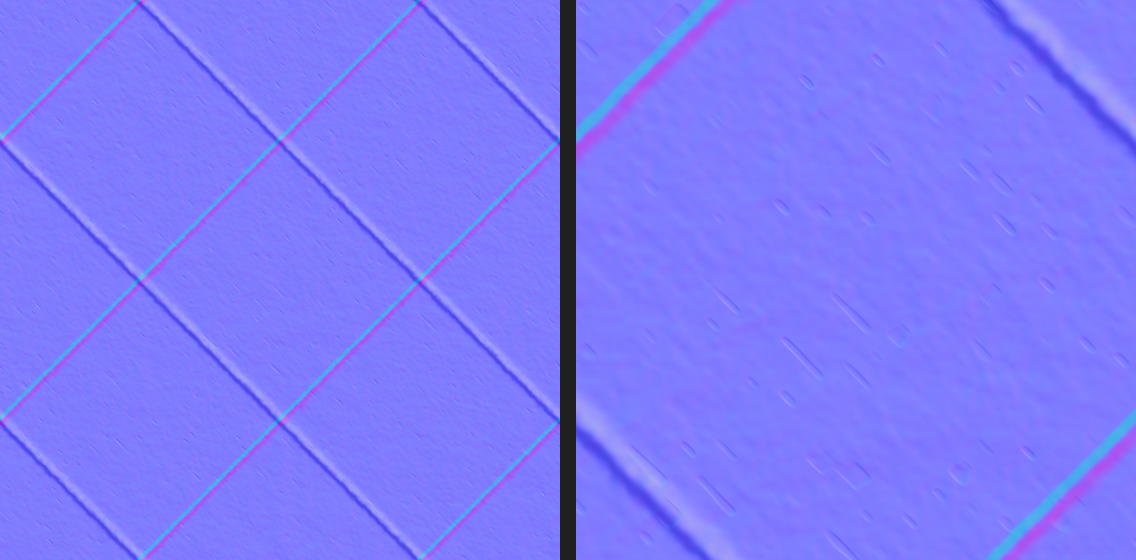
Left: the whole. Right: its middle third, enlarged.
Write a Shadertoy shader that draws this texture map.

```glsl
#define REPEATS 2.0          // diamonds across and down
#define GRAIN 0.026          // slope of the fine surface grain
#define SCRATCH 0.028        // slope of the sparse scratches
#define WOBBLE 0.0026        // raggedness of the joints
#define STEEP_SLOPE 0.60     // cyan flank
#define SHALLOW_SLOPE 0.42   // magenta flank
#define DARK_SLOPE 0.62      // dark blue flank
#define LIGHT_SLOPE 0.29     // pale flank
#define BASE_TILT vec2(0.0, -0.035)

float hash(vec2 p) {
    vec3 q = fract(p.xyx * vec3(0.1031, 0.1030, 0.0973));
    q += dot(q, q.yzx + 33.33);
    return fract((q.x + q.y) * q.z);
}

// Value noise that wraps after a whole number of cells
float wrapNoise(vec2 uv, vec2 cells, float seed) {
    vec2 p = uv * cells;
    vec2 i = floor(p), f = p - i;
    f = f * f * f * (f * (f * 6.0 - 15.0) + 10.0);
    vec2 lo = mod(i, cells) + seed;
    vec2 hi = mod(i + 1.0, cells) + seed;
    return mix(mix(hash(lo), hash(vec2(hi.x, lo.y)), f.x),
               mix(hash(vec2(lo.x, hi.y)), hash(hi), f.x), f.y);
}

vec2 diagonals(vec2 uv) {
    return vec2(uv.x + uv.y, uv.x - uv.y);
}

// Plaster-like height: pebbled octaves, diagonal grain and rare scratches
float surfaceHeight(vec2 uv) {
    vec2 diag = diagonals(uv);
    float height = 0.0;
    float cells = 24.0;
    float slope = 0.5 * GRAIN;
    for (int i = 0; i < 4; i++) {
        height += slope * wrapNoise(uv, vec2(cells), 17.0 * float(i)) / cells;
        cells *= 2.0;
        slope *= 1.3;
    }
    height += GRAIN * wrapNoise(diag, vec2(110.0, 64.0), 71.0) / 110.0;
    float scratch = smoothstep(0.87, 1.0, wrapNoise(diag, vec2(90.0, 34.0), 113.0));
    return height - SCRATCH * scratch / 90.0;
}

vec2 surfaceSlope(vec2 uv) {
    vec2 e = vec2(0.001, 0.0);
    float h = surfaceHeight(uv);
    return (vec2(surfaceHeight(uv + e.xy), surfaceHeight(uv + e.yx)) - h) / e.x;
}

float softBand(float d, float center, float width) {
    float q = (d - center) / width;
    return exp(-q * q);
}

float flatBand(float d, float center, float width) {
    float q = (d - center) / width;
    q *= q;
    return exp(-q * q);
}

// Signed slopes across the falling (x) and rising (y) diagonal joints
vec2 jointSlopes(vec2 uv) {
    vec2 diag = diagonals(uv);
    vec2 d = (fract(diag * REPEATS) - 0.5) / REPEATS;
    float ragged = wrapNoise(uv, vec2(72.0), 31.0) - 0.5;
    float fine = wrapNoise(uv, vec2(150.0), 53.0) - 0.5;
    float chip = smoothstep(0.70, 0.95, wrapNoise(uv, vec2(48.0), 91.0));
    float shift = WOBBLE * (ragged + fine);

    float dark = softBand(d.x + shift, -0.0060, 0.0058 + 0.0015 * chip);
    float light = softBand(d.x + 0.5 * shift, 0.0090, 0.0100);
    float steep = flatBand(d.y + 0.3 * shift, -0.0022, 0.0048);
    float shallow = softBand(d.y + shift, 0.0080 + 0.002 * chip, 0.0062 + 0.003 * chip);

    float wear = 1.0 + 0.5 * fine;
    return vec2(LIGHT_SLOPE * light * wear - DARK_SLOPE * dark,
                SHALLOW_SLOPE * shallow * wear - STEEP_SLOPE * steep * (1.0 + 0.3 * fine));
}

void mainImage(out vec4 fragColor, in vec2 fragCoord) {
    vec2 uv = fragCoord / iResolution.xy;

    // Combine the tilts of surface and joints
    vec2 joint = jointSlopes(uv);
    vec2 tilt = BASE_TILT - surfaceSlope(uv);
    tilt += joint.x * vec2(0.78, 0.82) + joint.y * vec2(0.88, -0.80);

    // Encode the unit normal as colour
    vec3 normal = normalize(vec3(tilt, 1.0));
    fragColor = vec4(0.5 + 0.5 * normal, 1.0);
}
```
